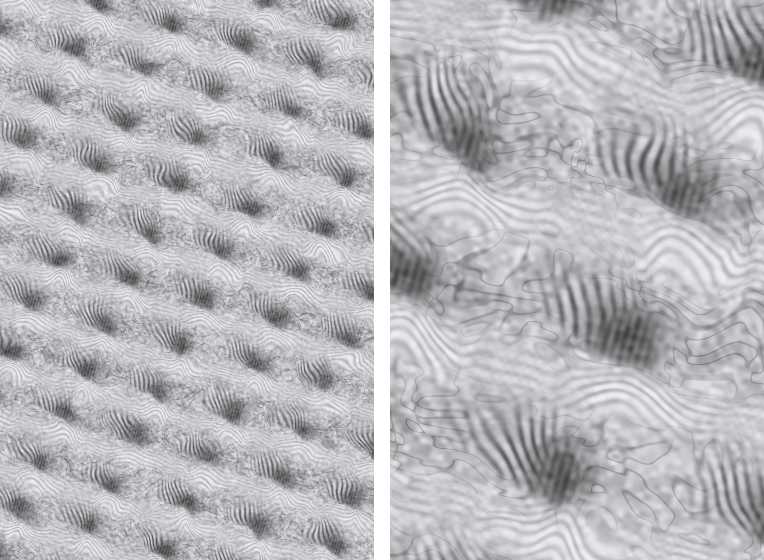
Left: the whole. Right: its middle third, enlarged.
Reproduce this texture procedurally as a Shadertoy shader.

```glsl
// Pale grey waffle-weave cloth: slanted rows of dark pits, twisted hanks and wavy loose threads.

float hash(vec2 p) {
    return fract(sin(dot(p, vec2(127.1, 311.7))) * 43758.5453);
}

float noise(vec2 p) {
    vec2 i = floor(p), f = fract(p);
    f = f * f * (3.0 - 2.0 * f);
    return mix(mix(hash(i), hash(i + vec2(1, 0)), f.x),
               mix(hash(i + vec2(0, 1)), hash(i + vec2(1, 1)), f.x), f.y);
}

// Soft elliptical patch
float blob(vec2 d, vec2 center, vec2 radius) {
    vec2 k = (d - center) / radius;
    return exp(-dot(k, k));
}

// Rounded thread profile, -1 to 1, one thread per unit of x
float thread(float x) {
    return 1.0 - 2.0 * pow(0.5 + 0.5 * cos(6.2832 * x), 1.5);
}

void mainImage(out vec4 fragColor, in vec2 fragCoord) {
    // Frame with x along the slanted rows, ten units per canvas height
    vec2 p = 10.0 * fragCoord / iResolution.y;
    vec2 q = mat2(0.963, 0.27, -0.27, 0.963) * p - vec2(1.2, 7.3);
    vec2 wobble = vec2(noise(q * 3.5), noise(q * 3.5 + 40.0)) - 0.5;
    vec2 warped = q + 0.13 * wobble;

    // Gather the parts of the neighbouring cells
    float pit = 0.0, hank = 0.0, loose = 0.0, weave = 0.0, loft = 0.0, shade = 0.0;
    float homeRow = round(-q.y / 0.905);
    for (int j = -1; j <= 1; j++) {
        float row = homeRow + float(j);
        float homeCol = round((q.x + 0.166 * row) / 1.366);
        for (int i = -1; i <= 1; i++) {
            vec2 cell = vec2(homeCol + float(i), row);
            float vary = hash(cell + 7.3);
            vec2 jitter = 0.1 * (vec2(vary, hash(cell + 19.1)) - 0.5);
            vec2 d = warped - jitter - vec2(1.366 * cell.x - 0.166 * row, -0.905 * row);
            float lip = smoothstep(-0.2, -0.1, d.y + 0.25 * d.x);
            pit += (0.85 + 0.4 * vary) * lip * blob(d, vec2(0.0), vec2(0.19, 0.17));
            hank += lip * blob(d, vec2(-0.27, 0.11), vec2(0.3, 0.2));
            shade += lip * blob(d, vec2(-0.1, 0.02), vec2(0.34, 0.18));
            loose += blob(d, vec2(0.12, -0.36), vec2(0.52, 0.2));
            weave += blob(d, vec2(-0.55, -0.35), vec2(0.27, 0.16));
            loft += (0.14 + 0.12 * vary) * blob(d, vec2(0.05, -0.32), vec2(0.22, 0.32));
        }
    }

    // Fuzzy fibres: fine grain and bent ridges
    float grain = noise(q * vec2(24.0, 28.0)) - 0.5;
    float clump = noise(q * 7.0 + 3.0 * wobble) - 0.5;
    float ridge = abs(noise(q * vec2(9.0, 17.0) + 5.0 * wobble) - 0.5);
    float tone = 0.75 + 0.24 * grain + 0.14 * clump - 0.16 * smoothstep(0.12, 0.0, ridge);

    // Flat ground weave with broken ribs
    float ribs = thread(q.y / 0.06 + wobble.y) * (0.6 + 0.4 * sin(q.x * 110.0));
    tone = mix(tone, 0.76 + 0.07 * ribs + 0.08 * grain, min(weave * 1.2, 1.0));

    // Loose threads lifted into arches
    float wave = q.y - loft + 0.16 * wobble.y + 0.025 * sin(q.x * 13.0 + 5.0 * wobble.x);
    float strands = thread(wave / 0.072) * (0.5 + noise(vec2(q.x * 4.0, wave * 14.0)));
    tone = mix(tone, 0.83 + 0.075 * strands + 0.07 * grain, min(loose * 1.15, 1.0));

    // Twisted hank of steep yarns sinking into the pit
    float twist = q.x + 0.6 * q.y + 0.2 * wobble.x;
    float yarns = thread(twist / 0.088) * (0.55 + 0.8 * noise(q * 9.0));
    tone = mix(tone, 0.66 + 0.19 * yarns + 0.1 * grain, min(hank * 1.2, 1.0));
    tone -= 0.13 * shade;

    // Shadowed pit with fine upright ribs
    float pitTone = 0.37 + 0.05 * sin(q.x * 120.0) + 0.16 * grain;
    tone = mix(tone, pitTone, min(pit, 1.0));

    tone = clamp(tone, 0.22, 0.93);
    fragColor = vec4(tone * vec3(0.995, 0.998, 1.015), 1.0);
}
```
